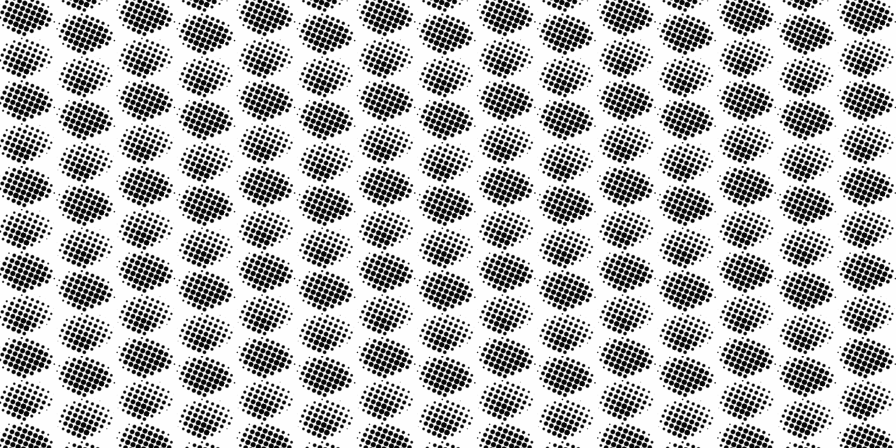
This pattern is drawn by a Shadertoy shader. Its source:

```glsl
#define CELL vec2(0.1341, 0.0955)
#define MOTIF_RADIUS vec2(0.0630, 0.0470)
#define ORIGIN vec2(0.073, 0.126)
#define COLUMN_STAGGER 0.437
#define DOT_PITCH 0.0128
#define SCREEN_ANGLE -0.40
#define GRAIN 0.2
#define EDGE_SOFTNESS 0.9
#define PAPER vec3(0.995)
#define INK vec3(0.015)

float hash(vec2 p) {
    return fract(sin(dot(p, vec2(127.1, 311.7))) * 4375.85);
}

mat2 rotation(float angle) {
    float c = cos(angle), s = sin(angle);
    return mat2(c, s, -s, c);
}

// Soft fan: a dome on top, a blunt wedge below
float fanMask(vec2 p) {
    float dome = length(p);
    float wedge = abs(p.x + 0.15) * 0.75 - p.y - 0.08;
    return 1.0 - smoothstep(0.65, 1.08, max(dome, wedge));
}

// Ink coverage of the pale and the dense fan
float paleTone(vec2 p) {
    vec2 fromCore = p - vec2(-0.05, -0.45);
    float core = exp(-3.0 * dot(fromCore, fromCore));
    return fanMask(p) * (0.33 + 0.42 * core - 0.07 * p.x);
}

float denseTone(vec2 p) {
    p.y += 0.18 * p.x;
    float shade = 0.64 + 0.07 * p.x - 0.14 * p.y;
    return fanMask(p) * min(shade, 0.76);
}

void mainImage(out vec4 fragColor, in vec2 fragCoord) {
    float pixel = 1.0 / iResolution.y;
    vec2 uv = fragCoord * pixel;

    // Staggered columns, rows counted from the top
    vec2 grid = vec2(uv.x, 1.0 - uv.y) / CELL + ORIGIN;
    grid.y -= COLUMN_STAGGER * mod(floor(grid.x), 2.0);
    float isPale = mod(floor(grid.y), 2.0);
    vec2 local = (fract(grid) - 0.5) * CELL * vec2(1.0, -1.0);

    // Tilted halftone screen, toned at each dot centre
    mat2 tilt = rotation(SCREEN_ANGLE);
    vec2 screen = transpose(tilt) * local / DOT_PITCH;
    vec2 dotId = floor(screen + 0.5);
    vec2 p = tilt * dotId * DOT_PITCH / MOTIF_RADIUS;
    float tone = mix(denseTone(p), paleTone(p), isPale);
    tone *= 1.0 + GRAIN * (hash(dotId + 17.0 * isPale) - 0.5);

    // Round dots with smoothed edges
    float radius = sqrt(max(tone, 0.0) / 3.1416) * DOT_PITCH;
    float dist = length(screen - dotId) * DOT_PITCH - radius;
    float blur = EDGE_SOFTNESS * pixel;
    float ink = 1.0 - smoothstep(-blur, blur, dist);
    ink *= smoothstep(0.0, 0.03, tone);
    fragColor = vec4(mix(PAPER, INK, ink), 1.0);
}
```
